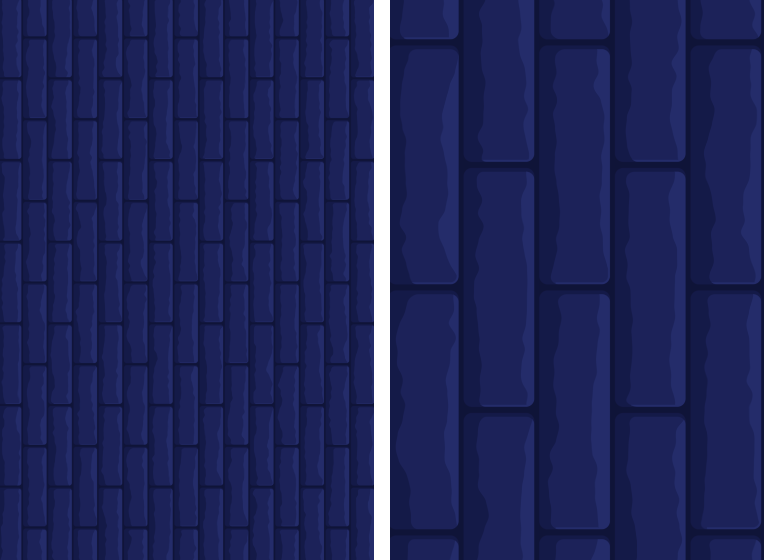
Left, the full canvas; right, a detail of the centre.
This texture is drawn by a Shadertoy shader. Its source:

```glsl
// Navy wall of upright bricks in columns, alternate columns shifted by half a brick.
// Each brick is a rounded box with a shaded left flank, a flat face and a lit right
// edge; value noise seeded per brick makes the borders of these tones uneven.

const float COLUMN_WIDTH = 0.04503;  // in canvas heights
const float BRICK_LENGTH = 0.14583;  // in canvas heights
const vec2 WALL_ORIGIN = vec2(-0.0052, 0.1310);

// Sizes below are in column widths.
const vec2 JOINT_HALF = vec2(0.032, 0.040);
const float CORNER_RADIUS = 0.11;
const float SHADE_WIDTH = 0.21;
const float LIGHT_WIDTH = 0.165;
const float TOP_SHADE = 0.05;
const float WAVE = 0.20;             // broad waviness of tone borders
const float CHIP = 0.09;             // small notches on tone borders
const float RIM_WIDTH = 0.028;
const float RIM_CHANCE = 0.45;

const vec3 JOINT_COLOR = vec3(0.060, 0.078, 0.220);
const vec3 SHADE_COLOR = vec3(0.080, 0.100, 0.282);
const vec3 FACE_COLOR = vec3(0.108, 0.134, 0.350);
const vec3 LIGHT_COLOR = vec3(0.140, 0.172, 0.415);

float hash(vec2 p) {
    vec3 q = fract(p.xyx * 0.1031);
    q += dot(q, q.yzx + 33.33);
    return fract((q.x + q.y) * q.z);
}

float noise(vec2 p) {
    vec2 i = floor(p), f = fract(p);
    f = f * f * (3.0 - 2.0 * f);
    return mix(mix(hash(i), hash(i + vec2(1, 0)), f.x),
               mix(hash(i + vec2(0, 1)), hash(i + vec2(1, 1)), f.x), f.y);
}

// Sideways displacement of a tone border, centred on zero.
float wobble(vec2 p, vec2 seed) {
    float broad = noise(p * vec2(0.8, 1.5) + seed) - 0.5;
    float fine = noise(p * vec2(3.0, 5.5) + seed + 19.0) - 0.5;
    return WAVE * broad + CHIP * fine;
}

float roundedBox(vec2 p, vec2 halfSize, float radius) {
    vec2 q = abs(p) - halfSize + radius;
    return length(max(q, 0.0)) + min(max(q.x, q.y), 0.0) - radius;
}

// Smooth coverage of the region where the distance is negative.
float cover(float d, float pixel) {
    return 1.0 - smoothstep(-0.75 * pixel, 0.75 * pixel, d);
}

void mainImage(out vec4 fragColor, in vec2 fragCoord) {
    vec2 wall = fragCoord / iResolution.y - WALL_ORIGIN;
    float pixel = 1.0 / (iResolution.y * COLUMN_WIDTH);

    // Brick cell and centred local position
    float column = floor(wall.x / COLUMN_WIDTH);
    float along = wall.y / BRICK_LENGTH + 0.5 * mod(column, 2.0);
    vec2 cell = vec2(column, floor(along));
    float aspect = BRICK_LENGTH / COLUMN_WIDTH;
    vec2 p = vec2(fract(wall.x / COLUMN_WIDTH) - 0.5, (fract(along) - 0.5) * aspect);
    vec2 seed = 90.0 * vec2(hash(cell + 31.0), hash(cell + 67.0));

    // Brick outline
    vec2 halfBrick = vec2(0.5, 0.5 * aspect) - JOINT_HALF;
    float brick = roundedBox(p, halfBrick, CORNER_RADIUS);

    // Front face: uneven left border, thin shade along the top
    float left = -halfBrick.x + SHADE_WIDTH + wobble(p, seed);
    vec2 faceMin = vec2(left, -halfBrick.y);
    vec2 faceMax = halfBrick - vec2(0.0, TOP_SHADE);
    float face = roundedBox(p - 0.5 * (faceMin + faceMax), 0.5 * (faceMax - faceMin), CORNER_RADIUS);

    // Lit right edge, narrowing toward the ends, and a rim under some bricks
    float taper = 0.07 * smoothstep(halfBrick.y - 0.45, halfBrick.y, abs(p.y));
    float light = halfBrick.x - LIGHT_WIDTH + taper + wobble(p, seed + 47.0) - p.x;
    float rim = max(-RIM_WIDTH - brick, max(p.y + 1.2, -0.25 - p.x));
    if (hash(cell + 113.0) < RIM_CHANCE) light = min(light, rim);

    // Layer the tones
    vec3 color = mix(SHADE_COLOR, FACE_COLOR, cover(face, pixel));
    color = mix(color, LIGHT_COLOR, cover(max(light, face), pixel));
    color = mix(JOINT_COLOR, color, cover(brick, pixel));
    fragColor = vec4(color, 1.0);
}
```
